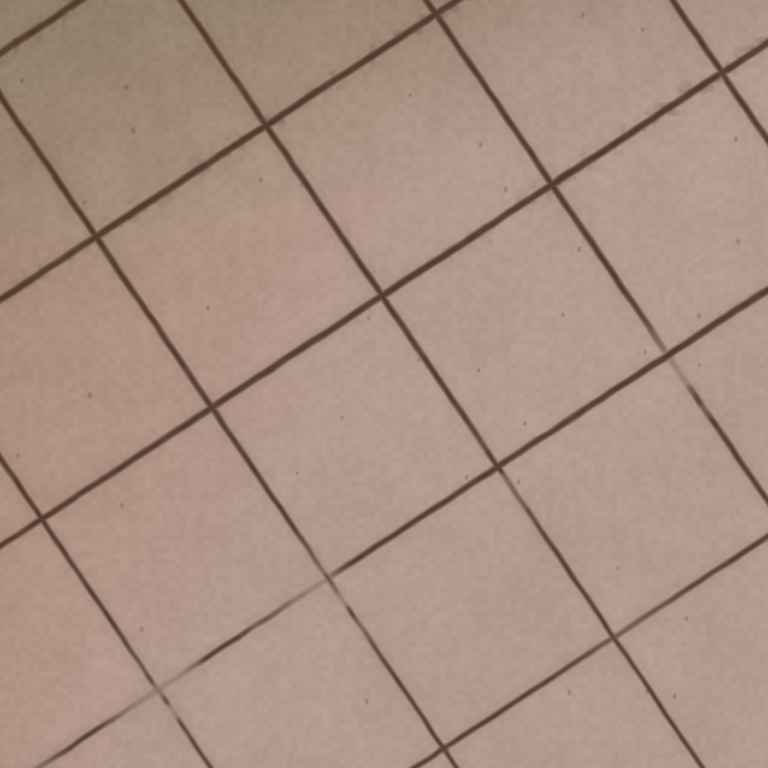
This pattern is drawn by a three.js fragment shader. Its source:

```glsl
// Slanted grid of beige floor tiles with thin dark, partly worn grout lines.
varying vec2 vUv;

float hash(vec2 p) {
  return fract(sin(dot(p, vec2(127.1, 311.7))) * 43758.5453);
}

float noise(vec2 p) {
  vec2 i = floor(p), f = fract(p);
  f = f * f * (3.0 - 2.0 * f);
  return mix(mix(hash(i), hash(i + vec2(1.0, 0.0)), f.x),
             mix(hash(i + vec2(0.0, 1.0)), hash(i + vec2(1.0, 1.0)), f.x), f.y);
}

float fbm(vec2 p) {
  float sum = 0.0, amp = 0.5;
  for (int i = 0; i < 4; i++) {
    sum += amp * noise(p);
    p = p * 2.03 + 17.3;
    amp *= 0.5;
  }
  return sum;
}

float bell(float x, float width) {
  return exp(-x * x / (width * width));
}

// Soft-edged stroke at a distance from its centre line
float stroke(float dist, float halfWidth) {
  return 1.0 - smoothstep(halfWidth - 0.003, halfWidth + 0.003, dist);
}

// Tile surface: warm left, pinkish right, olive shade at the upper left
vec3 tileColor(vec2 p) {
  float across = p.x + 0.5 * (1.0 - p.y);
  vec3 color = mix(vec3(0.66, 0.55, 0.47), vec3(0.71, 0.605, 0.56), smoothstep(0.0, 0.8, across));
  color = mix(color, vec3(0.575, 0.505, 0.425), smoothstep(0.52, 1.0, p.y - 0.35 * p.x));
  color += 0.035 * (fbm(p * 14.0) - 0.47);
  color += 0.03 * (noise(p * 130.0) - 0.5) + 0.015 * (noise(p * 260.0) - 0.5);
  return color;
}

// Sparse small dark specks
float specks(vec2 p) {
  vec2 cell = floor(p * 14.0);
  vec2 center = 0.2 + 0.6 * vec2(hash(cell + 3.1), hash(cell + 8.7));
  float radius = mix(0.015, 0.04, hash(cell + 5.3));
  float d = length((fract(p * 14.0) - center) * vec2(1.0, 0.7));
  return step(0.8, hash(cell)) * (1.0 - smoothstep(radius * 0.3, radius + 0.025, d));
}

void main() {
  vec2 p = vUv;

  // Skewed tile coordinates: u along the rising lines, v along the falling ones
  vec2 rise = vec2(0.2214, 0.1452), fall = vec2(0.151, -0.2222);
  vec2 q = p - vec2(0.4974, 0.6146);
  float area = rise.x * fall.y - rise.y * fall.x;
  vec2 uv = vec2(q.x * fall.y - q.y * fall.x, rise.x * q.y - rise.y * q.x) / area;
  vec2 line = floor(uv + 0.5);
  vec2 spacing = abs(area) / vec2(length(fall), length(rise));
  vec2 wobble = 0.0016 * (vec2(noise(p * 45.0), noise(p * 45.0 + 31.0)) - 0.5);
  vec2 dist = abs((uv - line) * spacing + wobble);

  // Worn stretches in the lower rows, broken into dashes
  float chips = noise(vec2(uv.x * 14.0, line.y * 7.3)) - 0.5;
  float dashes = clamp(0.5 + 0.5 * cos(7.0 * (uv.x + 1.1)) + 0.7 * chips, 0.0, 1.0);
  float riseWear = step(0.5, line.y) * (1.0 - smoothstep(-1.05, -0.8, uv.x)) * dashes;
  riseWear = mix(riseWear, 0.45 * bell(uv.x - 0.1, 0.3), step(1.5, line.y));
  float flakes = noise(vec2(line.x * 5.7, uv.y * 15.0));
  float fallWear = bell(uv.y - 1.1, 0.24) * smoothstep(0.1, 0.6, flakes);
  fallWear *= mix(1.0, 0.55, step(-0.5, line.x) * step(line.x, 0.5));

  // Grout strength, thinner toward the bottom
  float thickness = mix(0.0031, 0.0043, smoothstep(0.1, 0.6, p.y));
  float riseGrout = stroke(dist.y, thickness) * (1.0 - 0.78 * riseWear);
  float fallGrout = stroke(dist.x, thickness * 0.88) * (1.0 - 0.8 * fallWear);
  float grout = max(riseGrout, fallGrout);
  float joint = (1.0 - smoothstep(0.003, 0.0095, length(dist))) * (1.0 - 0.6 * max(riseWear, fallWear));
  grout = max(grout, joint * 0.9);
  grout *= 0.86 + 0.14 * noise(p * 70.0);

  // Grime smudged beside the rising lines
  float grime = bell(dist.y, 0.014) * smoothstep(0.58, 0.85, noise(p * 95.0));
  grime *= smoothstep(0.45, 0.9, p.y);

  vec3 color = tileColor(p);
  color *= 1.0 - 0.16 * specks(p) - 0.14 * grime;
  color *= 1.0 - 0.04 * bell(min(dist.x, dist.y), 0.012);
  color = mix(color, vec3(0.32, 0.22, 0.165), grout);
  gl_FragColor = vec4(color, 1.0);
}
```
